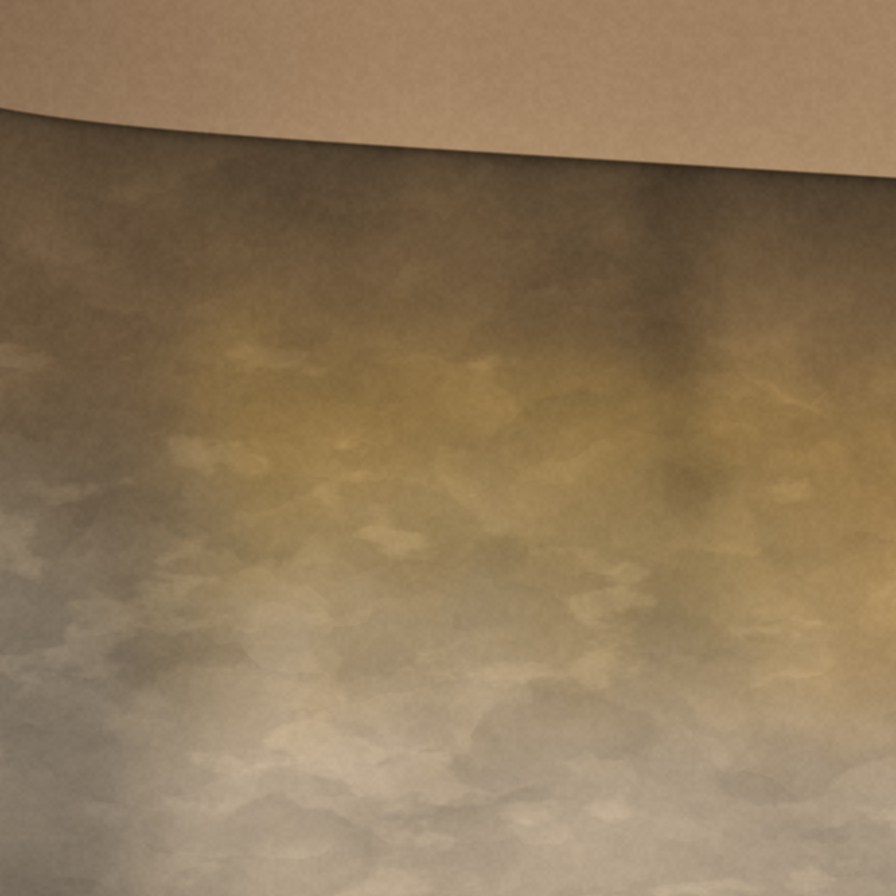
Give the GLSL for this texture, as a Shadertoy shader.

```glsl
float hash(vec2 p) {
    vec3 q = fract(p.xyx * 0.1031);
    q += dot(q, q.yzx + 33.33);
    return fract((q.x + q.y) * q.z);
}

float noise(vec2 p) {
    vec2 i = floor(p), f = fract(p);
    f = f * f * (3.0 - 2.0 * f);
    return mix(mix(hash(i), hash(i + vec2(1, 0)), f.x),
               mix(hash(i + vec2(0, 1)), hash(i + vec2(1, 1)), f.x), f.y);
}

float fbm(vec2 p) {
    float sum = 0.0, amp = 0.5;
    for (int i = 0; i < 5; i++) {
        sum += amp * noise(p);
        p = mat2(1.6, 1.2, -1.2, 1.6) * p + 7.3;
        amp *= 0.5;
    }
    return sum;
}

// Overlapping trowel dabs: ragged ellipses, crisp on one side and faded on the other
float dabs(vec2 p) {
    p += 0.9 * (vec2(fbm(p * 1.7), fbm(p * 1.7 + 31.0)) - 0.48);
    vec2 cell = floor(p);
    float sum = 0.0;
    for (int y = -1; y <= 1; y++)
    for (int x = -1; x <= 1; x++) {
        vec2 id = cell + vec2(x, y);
        vec2 q = p - id - 0.2 - 0.6 * vec2(hash(id + 3.7), hash(id + 9.1));
        float a = 1.4 * (hash(id + 17.3) - 0.5);
        q = mat2(cos(a), sin(a), -sin(a), cos(a)) * q;
        float r = length(q / vec2(0.75, 0.42));
        float fade = smoothstep(-0.4, 0.35, q.y * (hash(id + 5.9) < 0.5 ? -1.0 : 1.0));
        sum += (hash(id + 23.1) - 0.45) * fade * (1.0 - smoothstep(0.78, 1.0, r));
    }
    return sum;
}

vec3 plaster(vec2 uv, float depth) {
    vec2 warp = vec2(fbm(uv * 6.0 + 11.0), fbm(uv * 6.0 + 37.0)) - 0.48;
    vec2 p = uv + 0.12 * warp;
    float d = depth + 0.16 * warp.y;

    // Vertical fade from shadow through ochre to pale grey
    vec3 col = mix(vec3(0.34, 0.275, 0.20), vec3(0.44, 0.35, 0.24), smoothstep(0.0, 0.14, d));
    col = mix(col, vec3(0.56, 0.45, 0.27), smoothstep(0.12, 0.31, d));
    col = mix(col, vec3(0.615, 0.52, 0.355), smoothstep(0.28, 0.50, d));
    col = mix(col, vec3(0.675, 0.605, 0.515), smoothstep(0.44, 0.70, d));

    // Warm light on the right, cool shade on the left
    float warm = smoothstep(0.72, 1.0, p.x) * smoothstep(0.15, 0.4, d) * smoothstep(0.75, 0.55, d);
    col = mix(col, vec3(0.63, 0.505, 0.32), 0.6 * warm);
    vec3 shade = mix(vec3(0.38, 0.305, 0.22), vec3(0.475, 0.43, 0.37), smoothstep(0.2, 0.62, d));
    col = mix(col, shade, 0.9 * (1.0 - smoothstep(0.09, 0.31, p.x)));

    // Dim upright band
    float band = (p.x - 0.75) / 0.06;
    col *= 1.0 - 0.13 * exp(-band * band) * smoothstep(0.75, 0.4, depth);

    // Soft mottling under two sizes of dabs
    float cloud = fbm(uv * vec2(6.0, 8.0) + 3.0) - 0.48;
    float broad = dabs(uv * vec2(7.0, 8.0) + 19.0);
    float small = dabs(uv * vec2(14.0, 20.0) + 47.0);
    col *= 1.0 + 0.20 * cloud + 0.16 * broad + 0.09 * small;

    // Sparse pale scrapes
    float scrape = smoothstep(0.60, 0.72, fbm(uv * vec2(9.0, 20.0) + 53.0));
    col += vec3(0.055, 0.05, 0.04) * scrape * smoothstep(0.1, 0.3, depth);

    // Contact shadow under the ceiling
    return col * (1.0 - 0.08 * exp(-depth * 18.0) - 0.38 * exp(-depth * 170.0));
}

vec3 ceiling(vec2 uv, float height) {
    vec3 col = mix(vec3(0.50, 0.395, 0.30), vec3(0.625, 0.505, 0.38), smoothstep(-0.15, 0.5, uv.x));
    col += vec3(0.04, 0.04, 0.035) * exp(-height * 14.0);
    return col * (1.0 + 0.04 * (fbm(uv * 5.0) - 0.48));
}

void mainImage(out vec4 fragColor, in vec2 fragCoord) {
    vec2 uv = fragCoord / iResolution.xy;
    float edge = 0.863 - 0.062 * uv.x + 0.016 * exp(-8.0 * uv.x);
    float depth = edge - uv.y;

    vec3 col = mix(plaster(uv, max(depth, 0.0)), ceiling(uv, max(-depth, 0.0)),
                   smoothstep(-0.002, 0.003, -depth));

    // Fine surface grain
    col += 0.022 * (noise(uv * 230.0) - 0.5) + 0.018 * (noise(uv * 110.0 + 5.0) - 0.5);
    fragColor = vec4(col, 1.0);
}
```
